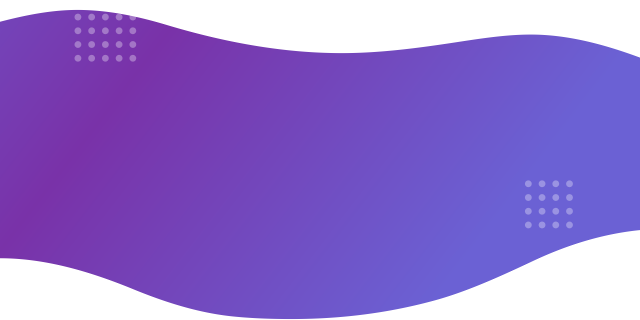
Write a Shadertoy shader that draws this background.

```glsl
// Draws a wavy violet-to-blue band on white with two grids of pale dots.

const int KNOTS = 7;

// Smooth curve through knots of (x, height, slope), by cubic Hermite pieces
float waveHeight(float x, vec3 knots[KNOTS]) {
    float height = knots[0].y;
    for (int i = 0; i < KNOTS - 1; i++) {
        vec3 a = knots[i], b = knots[i + 1];
        float span = b.x - a.x;
        float t = (x - a.x) / span;
        if (t >= 0.0 && t <= 1.0) {
            float u = 1.0 - t;
            height = mix(a.y, b.y, t * t * (3.0 - 2.0 * t))
                   + span * t * u * (a.z * u - b.z * t);
        }
    }
    return height;
}

// Coverage of a dot grid whose lower left dot is centred at start
float dotGrid(vec2 p, vec2 start, vec2 count, float pixel) {
    const float spacing = 0.0429;
    vec2 cell = clamp(round((p - start) / spacing), vec2(0.0), count - 1.0);
    float d = length(p - start - cell * spacing) - 0.0105;
    return clamp(0.5 - d / pixel, 0.0, 1.0);
}

void mainImage(out vec4 fragColor, in vec2 fragCoord) {
    // Canvas spans 0..2 across and 0..1 upward
    vec2 p = fragCoord / iResolution.xy * vec2(2.0, 1.0);
    float pixel = 1.0 / iResolution.y;

    // Upper and lower borders of the band
    float top = waveHeight(p.x, vec3[KNOTS](
        vec3(0.0, 0.932, 0.26), vec3(0.242, 0.969, 0.0),
        vec3(0.521, 0.922, -0.30), vec3(1.068, 0.834, 0.0),
        vec3(1.406, 0.865, 0.15), vec3(1.659, 0.892, 0.0),
        vec3(2.0, 0.820, -0.37)));
    float bottom = waveHeight(p.x, vec3[KNOTS](
        vec3(0.0, 0.193, 0.0), vec3(0.417, 0.096, -0.41),
        vec3(0.729, 0.011, -0.10), vec3(0.911, 0.003, 0.0),
        vec3(1.354, 0.060, 0.27), vec3(1.667, 0.185, 0.47),
        vec3(2.0, 0.281, 0.10)));
    float inside = min(top - p.y, p.y - bottom);
    float band = clamp(0.5 + inside / pixel, 0.0, 1.0);

    // Diagonal gradient, mirrored about its deepest violet line
    float along = dot(vec2(p.x, 1.0 - p.y), vec2(0.78, 0.6));
    float blend = min(abs(along - 0.47) / 1.146, 1.0);
    vec3 violet = vec3(0.475, 0.195, 0.660);
    vec3 blue = vec3(0.420, 0.380, 0.830);
    vec3 color = mix(violet, blue, blend);

    // Translucent white dots
    float dots = max(dotGrid(p, vec2(0.2435, 0.818), vec2(5.0, 4.0), pixel),
                     dotGrid(p, vec2(1.651, 0.297), vec2(4.0), pixel));
    color = mix(color, vec3(1.0), 0.32 * dots);

    fragColor = vec4(mix(vec3(1.0), color, band), 1.0);
}
```
